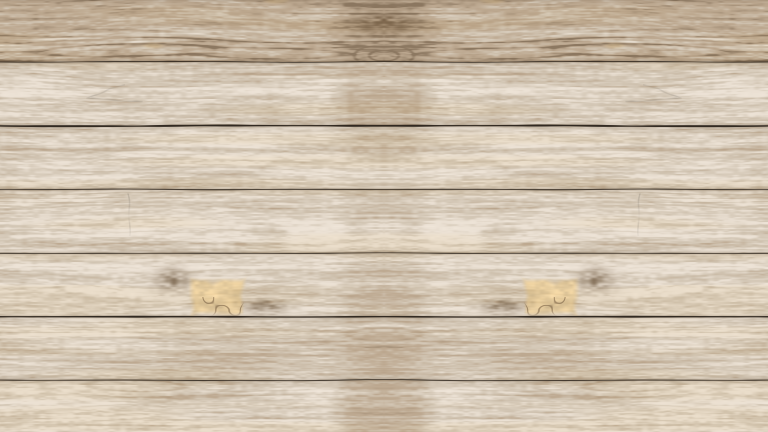
Give the GLSL for this texture, as a Shadertoy shader.

```glsl
// Seven weathered, bleached timber planks, mirrored about the vertical centre line.

// Layout, in canvas heights
const float PITCH = 0.1472;
const float FIRST_SEAM = 0.120;
const float THIN_GAP = 0.0010;
const float WIDE_GAP = 0.0018;
const float GRAIN = 0.85;
const float WARMTH = 0.65;

const vec3 PALE = vec3(0.925, 0.885, 0.835);
const vec3 MID = vec3(0.82, 0.77, 0.70);
const vec3 TAN = vec3(0.74, 0.66, 0.565);
const vec3 BROWN = vec3(0.55, 0.47, 0.38);
const vec3 CREAM = vec3(0.88, 0.81, 0.70);
const vec3 AMBER = vec3(0.92, 0.80, 0.58);
const vec3 KNOT = vec3(0.40, 0.31, 0.21);
const vec3 GAP = vec3(0.17, 0.14, 0.11);

// Per plank, bottom to top: overall darkness and darkness of the centre band
const float TONE[7] = float[](0.38, 0.34, 0.36, 0.37, 0.35, 0.44, 0.72);
const float CENTRE[7] = float[](0.36, 0.12, 0.14, 0.16, 0.14, 0.26, 0.22);

// Growth rings and stains: distance from centre line, height, two radii
const int RINGS = 6;
const vec4 RING[RINGS] = vec4[](
    vec4(0.60, 0.882, 0.210, 0.014), vec4(0.27, 0.877, 0.180, 0.013),
    vec4(0.00, 0.873, 0.035, 0.013), vec4(0.00, 0.230, 0.090, 0.016),
    vec4(0.57, 0.108, 0.110, 0.014), vec4(0.68, 0.340, 0.080, 0.020));
const float RING_DEPTH[RINGS] = float[](1.0, 0.8, 0.8, 0.4, 0.5, 0.25);
const int STAINS = 3;
const vec4 STAIN[STAINS] = vec4[](
    vec4(0.491, 0.350, 0.048, 0.032), vec4(0.275, 0.290, 0.052, 0.021),
    vec4(0.0, 0.945, 0.070, 0.035));
const vec4 PATCH = vec4(0.384, 0.312, 0.060, 0.040);

float hash(vec2 p) {
    vec3 q = fract(vec3(p.xyx) * 0.1031);
    q += dot(q, q.yzx + 33.33);
    return fract((q.x + q.y) * q.z);
}

float noise(vec2 p) {
    vec2 i = floor(p), f = fract(p);
    f = f * f * (3.0 - 2.0 * f);
    return mix(mix(hash(i), hash(i + vec2(1, 0)), f.x),
               mix(hash(i + vec2(0, 1)), hash(i + vec2(1, 1)), f.x), f.y);
}

float segment(vec2 p, vec2 a, vec2 b) {
    vec2 d = b - a;
    return length(p - a - d * clamp(dot(p - a, d) / dot(d, d), 0.0, 1.0));
}

float plankOf(float y) { return floor((y - FIRST_SEAM) / PITCH); }

// Streaks along the plank, from narrow bands to short pores, centred on zero
float fibres(vec2 p, float seed) {
    float n = 0.22 * noise(vec2(p.x * 2.5 + seed, p.y * 60.0));
    n += 0.34 * noise(vec2(p.x * 6.0 + seed, p.y * 150.0));
    n += 0.36 * noise(vec2(p.x * 22.0 + seed, p.y * 290.0));
    n += 0.26 * noise(vec2(p.x * 75.0 + seed, p.y * 280.0));
    return n - 0.59;
}

void mainImage(out vec4 fragColor, in vec2 fragCoord) {
    float px = 1.0 / iResolution.y;
    vec2 p = vec2(abs(fragCoord.x - 0.5 * iResolution.x), fragCoord.y) * px;
    float id = plankOf(p.y), seed = id * 17.3 + 40.0;
    int plank = clamp(int(id) + 1, 0, 6);
    float wobble = noise(vec2(p.x * 3.0, p.y * 8.0) + seed) - 0.5;
    vec2 q = p + vec2(0.0, 0.014 * wobble);

    // Growth rings bend the grain and leave dark contour lines
    float lines = 0.0, calm = 1.0;
    for (int i = 0; i < RINGS; i++) {
        vec4 k = RING[i];
        if (plankOf(k.y) != id) continue;
        float r = length((p + vec2(0.0, 0.010 * wobble) - k.xy) / k.zw);
        float contour = pow(0.5 + 0.5 * cos(6.2832 * (r + 0.15 * wobble)), 5.0);
        float reach = smoothstep(0.3, 0.8, r) * (1.0 - smoothstep(1.2, 3.0, r));
        float broken = 0.45 + 0.8 * noise(vec2(p.x * 9.0, p.y * 60.0));
        lines += RING_DEPTH[i] * contour * reach * broken;
        calm *= 1.0 - 0.8 * exp(-r * r);
        q.y += sign(p.y - k.y) * k.w * 0.4 * exp(-r * r);
    }

    // Thin dark growth lines that run along the plank and fade in and out
    float phase = q.y * 62.0 + 2.2 * noise(vec2(q.x * 1.6, q.y * 18.0) + seed);
    float growth = pow(0.5 + 0.5 * cos(6.2832 * phase), 4.0);
    growth *= smoothstep(0.35, 0.75, noise(vec2(q.x * 3.0, q.y * 40.0) + seed * 2.0)) * calm;

    // Weathered tone: plank shade, centre band, cloudy wear and fibres
    float cloud = noise(p * vec2(3.0, 14.0) + seed) - 0.5;
    float top = step(4.5, id);
    float band = 1.0 - smoothstep(0.05, 0.14, p.x + 0.03 * cloud);
    float tone = TONE[plank] + CENTRE[plank] * band + 0.36 * cloud;
    tone += GRAIN * fibres(q, seed) * (1.0 + 0.15 * top);
    tone += 0.5 * lines + (0.17 + 0.16 * top) * growth;
    float bleached = (1.0 - smoothstep(0.20, 0.25, p.x)) * smoothstep(0.415, 0.43, p.y)
                   * (1.0 - smoothstep(0.48, 0.51, p.y));
    tone -= 0.18 * bleached;
    vec3 col = mix(PALE, MID, smoothstep(0.12, 0.55, tone));
    col = mix(col, TAN, smoothstep(0.45, 0.85, tone));
    col = mix(col, BROWN, smoothstep(0.80, 1.30, tone));
    col += 0.04 * smoothstep(0.15, -0.25, tone);
    float warm = smoothstep(0.45, 0.85, noise(vec2(q.x * 2.0, q.y * 38.0) + seed * 1.7));
    col = mix(col, col * CREAM / MID * 0.92, WARMTH * warm);

    // Resin patch with soft borders and worn grain, and small amber flecks
    vec2 e = abs(p - PATCH.xy) - PATCH.zw + 0.014 * (noise(p * 38.0) - 0.3);
    float patchMask = 1.0 - smoothstep(-0.010, 0.008, max(e.x, e.y));
    float fleck = min(length((p - vec2(0.25, 1.0)) / vec2(0.03, 0.009)),
                      length((p - vec2(0.535, 0.894)) / vec2(0.025, 0.007)));
    patchMask = max(patchMask, 0.4 * (1.0 - smoothstep(0.4, 1.3, fleck)));
    float worn = 0.5 * noise(p * 50.0) + 0.5 * noise(p * vec2(90.0, 180.0));
    col = mix(col, AMBER * (1.12 - 0.26 * worn), 0.75 * patchMask);
    float crack = abs(noise(p * 32.0 + 5.0) - 0.5);
    col = mix(col, KNOT, 0.5 * patchMask * (1.0 - smoothstep(0.0, 0.07, crack)) * step(p.y, PATCH.y));

    // Brown knot stains, broken up by the grain
    for (int i = 0; i < STAINS; i++) {
        vec4 k = STAIN[i];
        if (plankOf(k.y) != id) continue;
        float r = length((p - k.xy) / k.zw);
        float mottled = noise(vec2(p.x * 70.0, q.y * 190.0));
        col = mix(col, KNOT, exp(-1.5 * r * r) * (0.12 + 0.68 * mottled));
    }

    // Faint scratches
    vec2 s = p + 0.008 * (noise(p * 30.0) - 0.5);
    float scratch = min(segment(s, vec2(0.588, 0.455), vec2(0.592, 0.55)),
                    min(segment(s, vec2(0.69, 0.775), vec2(0.60, 0.802)),
                        segment(s, vec2(0.69, 0.775), vec2(0.56, 0.765))));
    col *= 1.0 - 0.16 * noise(p * 40.0) * (1.0 - smoothstep(0.0, 0.001 + px, scratch));

    // Gaps between planks, every third one wider, with a soft brown shadow
    float row = (p.y - FIRST_SEAM) / PITCH, seam = floor(row + 0.5);
    float gap = abs(row - seam + 0.02 * (noise(vec2(p.x * 5.0, seam * 7.0)) - 0.5)) * PITCH;
    float wide = 1.0 - step(0.5, abs(mod(seam, 3.0) - 1.0));
    float halfWidth = mix(THIN_GAP, WIDE_GAP, wide) * (0.7 + 0.6 * noise(vec2(p.x * 14.0, seam * 5.0)));
    col *= 1.0 - vec3(0.24, 0.27, 0.31) * exp(-gap / 0.0035);
    float opening = 1.0 - smoothstep(halfWidth - 0.6 * px, halfWidth + 0.6 * px, gap);
    col = mix(col, GAP, mix(0.78, 0.95, wide) * opening);
    fragColor = vec4(clamp(col, 0.0, 1.0), 1.0);
}
```
